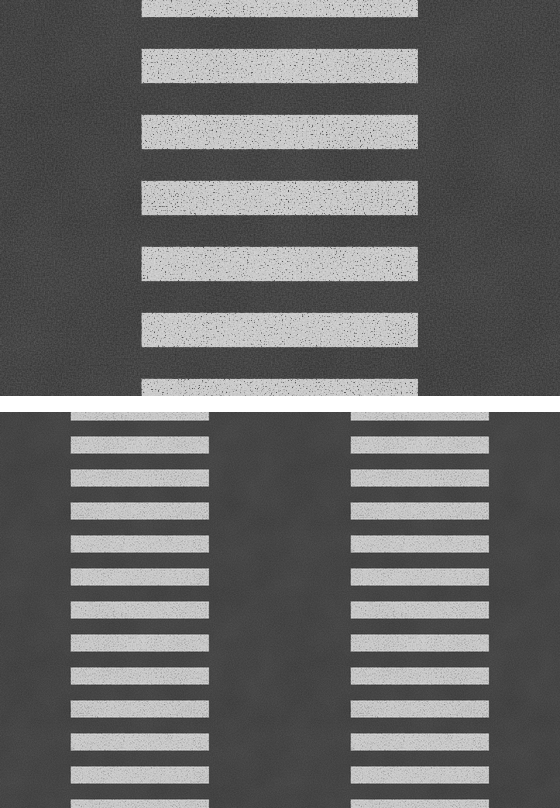
Top: one tile. Bottom: repeated 2 by 2.
Reproduce this pattern procedurally as a Shadertoy shader.

```glsl
vec2 gradientAt(vec2 cell, vec2 period, float seed) {
    vec3 h = fract((mod(cell, period) + seed).xyx * vec3(0.1031, 0.1030, 0.0973));
    h += dot(h, h.yzx + 33.33);
    float angle = 6.28319 * fract((h.x + h.y) * h.z);
    return vec2(cos(angle), sin(angle));
}

// Gradient noise that wraps after a whole number of cells
float wrappedNoise(vec2 uv, vec2 period, float seed) {
    vec2 p = uv * period;
    vec2 cell = floor(p), f = p - cell;
    vec2 s = f * f * f * (f * (f * 6.0 - 15.0) + 10.0);
    vec2 e = vec2(0.0, 1.0);
    float a = dot(gradientAt(cell, period, seed), f);
    float b = dot(gradientAt(cell + e.yx, period, seed), f - e.yx);
    float c = dot(gradientAt(cell + e.xy, period, seed), f - e.xy);
    float d = dot(gradientAt(cell + e.yy, period, seed), f - e.yy);
    return mix(mix(a, b, s.x), mix(c, d, s.x), s.y);
}

// Broad, faint staining of the road surface
float stains(vec2 uv) {
    float sum = 0.0, weight = 0.6;
    vec2 period = vec2(7.0, 5.0);
    for (int i = 0; i < 4; i++) {
        sum += weight * wrappedNoise(uv, period, 11.0 + 17.0 * float(i));
        period *= 2.0;
        weight *= 0.6;
    }
    return sum;
}

// Signed distance to six painted bars, in canvas heights
float crossingDistance(vec2 uv, float aspect) {
    float row = abs(fract(uv.y * 6.0 + 0.5) - 0.5) / 6.0;
    vec2 d = vec2(abs(uv.x - 0.4995) * aspect, row) - vec2(0.2467 * aspect, 0.0433);
    return length(max(d, 0.0)) + min(max(d.x, d.y), 0.0);
}

void mainImage(out vec4 fragColor, in vec2 fragCoord) {
    vec2 uv = fragCoord / iResolution.xy;
    float fine = wrappedNoise(uv, vec2(397.0, 281.0), 3.0);
    float coarse = wrappedNoise(uv, vec2(263.0, 187.0), 71.0);
    float stain = stains(uv);

    // Asphalt grain
    float asphalt = 0.27 + 0.07 * fine + 0.05 * coarse + 0.025 * stain;

    // Paint with dark pits where the aggregate shows through
    float pits = smoothstep(0.16, 0.6, 0.75 * fine + 0.55 * coarse - 0.06 * stain);
    float paint = 0.79 - 0.07 * fine - 0.05 * coarse + 0.02 * stain - 0.4 * pits;

    // Slightly gritty bar edges
    float d = crossingDistance(uv, iResolution.x / iResolution.y) + 0.0012 * coarse;
    float coverage = clamp(0.5 - d * iResolution.y, 0.0, 1.0);
    fragColor = vec4(vec3(mix(asphalt, paint, coverage)), 1.0);
}
```
